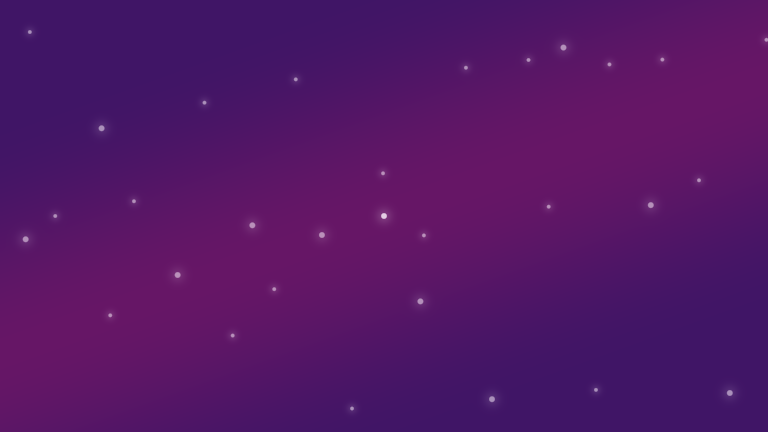
This background is drawn by a Shadertoy shader. Its source:

```glsl
// Soft-glowing stars scattered over a violet sky with a slanted magenta band.

const vec3 VIOLET = vec3(0.252, 0.082, 0.400);
const vec3 MAGENTA = vec3(0.400, 0.086, 0.400);
const vec3 STARLIGHT = vec3(1.0, 0.96, 1.0);
const int STAR_COUNT = 29;

float hash(float n) {
    return fract(sin(n * 127.1) * 43758.5453);
}

// Band through the centre, rising to the right and fading to both sides.
vec3 sky(vec2 p, float slope, float halfWidth) {
    float offset = abs(p.y - slope * p.x);
    return mix(MAGENTA, VIOLET, smoothstep(0.0, halfWidth, offset));
}

// Coverage of one star: a crisp disc inside a faint halo.
float star(vec2 p, float radius, float brightness, float pixel) {
    float d = length(p);
    float core = 1.0 - smoothstep(radius - pixel, radius + pixel, d);
    float halo = 0.2 * exp(-d * d / (radius * radius * 7.0));
    return brightness * max(core, halo);
}

// One star per vertical strip, jittered across it and free in height.
vec2 starPosition(float id, float aspect) {
    float x = (id + hash(id + 3.7)) / float(STAR_COUNT) - 0.5;
    float y = mix(-0.46, 0.46, hash(id + 51.3));
    return vec2(x * aspect, y);
}

void mainImage(out vec4 fragColor, in vec2 fragCoord) {
    float pixel = 1.0 / iResolution.y;
    float aspect = iResolution.x * pixel;
    vec2 p = (fragCoord - 0.5 * iResolution.xy) * pixel;

    vec3 color = sky(p, 0.36, 0.53);

    // Every third star is large.
    for (int i = 0; i < STAR_COUNT; i++) {
        float radius = i % 3 == 0 ? 0.0070 : 0.0046;
        vec2 offset = p - starPosition(float(i), aspect);
        color = mix(color, STARLIGHT, star(offset, radius, 0.55, pixel));
    }

    // Brightest star at the centre.
    color = mix(color, STARLIGHT, star(p, 0.0070, 0.82, pixel));

    fragColor = vec4(color, 1.0);
}
```
